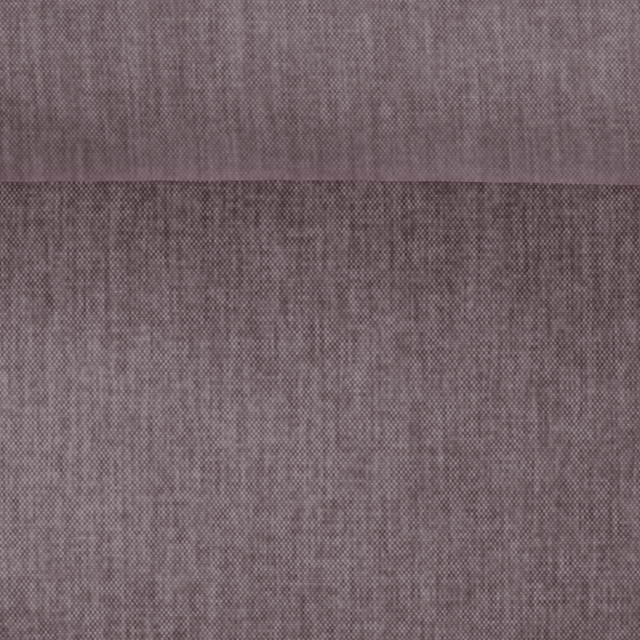
Reproduce this texture procedurally as a three.js fragment shader.

```glsl
varying vec2 vUv;

const float PI = 3.14159;

float hash(vec2 p) {
  vec3 q = fract(p.xyx * vec3(0.1031, 0.1030, 0.0973));
  q += dot(q, q.yzx + 33.33);
  return fract((q.x + q.y) * q.z);
}

float noise(vec2 p) {
  vec2 i = floor(p);
  vec2 f = fract(p);
  f = f * f * (3.0 - 2.0 * f);
  float low = mix(hash(i), hash(i + vec2(1.0, 0.0)), f.x);
  float high = mix(hash(i + vec2(0.0, 1.0)), hash(i + 1.0), f.x);
  return mix(low, high, f.y);
}

// Layered noise centred on zero
float cloud(vec2 p) {
  float sum = 0.0;
  float weight = 0.5;
  for (int i = 0; i < 4; i++) {
    sum += weight * (noise(p) - 0.5);
    p = p * 2.03 + 17.3;
    weight *= 0.55;
  }
  return sum;
}

// Plain weave in thread units: raised warp is pale, raised weft is dim
float weave(vec2 p, float seed) {
  vec2 wave = cos(PI * p);
  float strength = 0.55 + 0.9 * noise(p * 0.23 + seed);
  float checker = wave.x * wave.y * strength;
  float row = wave.y * wave.y - 0.5;
  return 0.38 * checker + 0.10 * row;
}

// Uneven yarn: thickness varies along each thread, plus loose grain
float yarn(vec2 p, float seed) {
  float warp = noise(vec2(p.x, p.y * 0.07) + seed) - 0.5;
  float weft = noise(vec2(p.x * 0.08, p.y) + seed * 2.0) - 0.5;
  float grain = noise(p * vec2(0.8, 0.7) + seed * 3.0) - 0.5;
  return 0.34 * warp + 0.22 * weft + 0.42 * grain;
}

// Long vertical fibres and sparse horizontal slubs
float fibres(vec2 p, float seed) {
  float broad = noise(vec2(p.x * 60.0, p.y * 6.0) + seed) - 0.5;
  float fine = noise(vec2(p.x * 150.0, p.y * 16.0) + seed) - 0.5;
  float slub = smoothstep(0.86, 1.0, noise(vec2(p.x * 22.0, p.y * 190.0) + seed));
  return 0.06 * broad + 0.15 * fine + 0.10 * slub;
}

float glow(vec2 p, vec2 centre, vec2 size) {
  vec2 d = (p - centre) / size;
  return exp(-dot(d, d));
}

float rollEdge(float x) {
  return 0.717 + 0.003 * sin(x * 4.2 - 0.5) - 0.004 * x
    + 0.0015 * (noise(vec2(x * 28.0, 4.0)) - 0.5);
}

// Cylinder shading with a soft lit rim at its underside
float rollTone(vec2 p, float lift) {
  float tone = mix(0.42, 0.67, smoothstep(0.05, 0.21, lift));
  tone += 0.17 * exp(-lift / 0.02);
  tone += 0.10 * (p.x - 0.5) + 0.07 * glow(p, vec2(0.72, 0.88), vec2(0.3, 0.12));
  return tone - 0.08 * glow(p, vec2(0.05, 0.80), vec2(0.2, 0.08));
}

// Flat cloth emerging from the shadow of the roll
float sheetTone(vec2 p, float depth) {
  float tone = mix(0.29, 0.62, smoothstep(0.0, 0.36, depth));
  tone -= 0.20 * exp(-depth / 0.009);
  tone += 0.20 * glow(p, vec2(0.08, 0.30), vec2(0.30, 0.25));
  tone += 0.06 * glow(p, vec2(0.52, 0.34), vec2(0.22, 0.18));
  tone -= 0.11 * smoothstep(0.55, 1.0, p.x) * smoothstep(0.0, 0.3, depth);
  return tone - 0.06 * smoothstep(0.15, 0.0, p.y);
}

void main() {
  vec2 p = vUv;
  float lift = p.y - rollEdge(p.x);
  float onRoll = smoothstep(-0.0015, 0.0015, lift);
  vec2 drift = vec2(cloud(p * 6.0), cloud(p * 6.0 + 40.0)) * 0.008;

  // Lower sheet with crisp threads and faint creases
  vec2 sheetThreads = (p + drift) * vec2(270.0, 216.0);
  float sheet = sheetTone(p, max(-lift, 0.0));
  float crease = cloud(vec2(p.x * 18.0 + p.y * 4.0, p.y * 9.0));
  sheet += 0.15 * crease * smoothstep(0.45, 0.7, p.y) + 0.12 * cloud(p * 9.0);
  sheet += weave(sheetThreads, 3.0) + yarn(sheetThreads, 11.0);
  sheet += fibres(p + drift, 8.0);

  // Upper roll with softer weave and slightly slanted fibres
  vec2 rollPoint = p + drift + vec2(0.06 * lift, 0.0);
  vec2 rollThreads = rollPoint * vec2(270.0, 224.0);
  float focus = mix(0.45, 0.8, smoothstep(0.0, 0.12, lift));
  float roll = rollTone(p, max(lift, 0.0));
  roll += focus * (weave(rollThreads, 21.0) + yarn(rollThreads, 31.0));
  roll += 1.3 * fibres(rollPoint, 51.0) + 0.12 * cloud(p * 8.0 + 70.0);

  float tone = mix(sheet, roll, onRoll);
  vec3 shadowPlum = vec3(0.32, 0.247, 0.264);
  vec3 paleMauve = vec3(0.55, 0.495, 0.512);
  vec3 colour = mix(shadowPlum, paleMauve, clamp(tone, -0.25, 1.25));

  // Warm pink tint along the rim
  float rim = onRoll * exp(-max(lift, 0.0) / 0.014);
  colour += rim * vec3(0.015, -0.012, 0.004);
  gl_FragColor = vec4(colour, 1.0);
}
```
